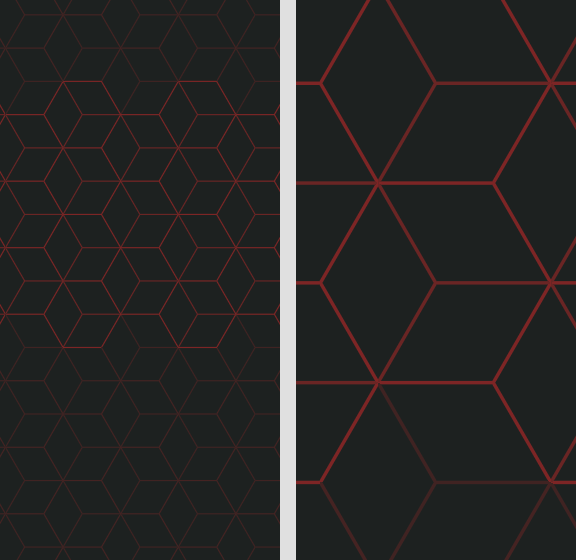
Left, the full canvas; right, a detail of the centre.
A Shadertoy shader for this pattern:

```glsl
// Rhombille cube lattice in thin red lines on charcoal, with a brighter band of cubes.

const float PI = 3.14159265;
const float SECTOR = PI / 3.0;
const vec3 CHARCOAL = vec3(0.113, 0.131, 0.127);
const vec3 RED = vec3(0.80, 0.16, 0.16);

// Lengths as fractions of the canvas width
const float SPACING = 0.2376;               // between neighbouring six-way joints
const vec2 ANCHOR = vec2(0.431, 1.353);     // one six-way joint
const float LINE_WIDTH = 0.0041;

// Lowest and highest lit cube centre, in lattice units from the anchor
const vec2 LIT_ROWS = vec2(-2.0, 1.0);

vec2 polar(float angle) {
    return vec2(cos(angle), sin(angle));
}

// Closest point of a triangular lattice with unit spacing
vec2 nearestJoint(vec2 q) {
    vec2 cell = vec2(sqrt(3.0), 1.0);
    vec2 corner = round(q / cell) * cell;
    vec2 middle = (floor(q / cell) + 0.5) * cell;
    return distance(q, corner) < distance(q, middle) ? corner : middle;
}

// Height of the far end of arm k of a joint
float armTipHeight(vec2 joint, float k) {
    return joint.y + polar(k * SECTOR).y / sqrt(3.0);
}

// 1 when a cube centred at this height lies in the bright band
float cubeLit(float height, vec2 rows) {
    return step(rows.x - 0.25, height) * step(height, rows.y + 0.25);
}

// Odd arms are the inner edges of a cube; even arms are shared by two cubes
float edgeOpacity(vec2 joint, float k, vec2 rows) {
    bool inner = mod(k, 2.0) > 0.5;
    float before = cubeLit(armTipHeight(joint, k - 1.0), rows);
    float after = cubeLit(armTipHeight(joint, k + 1.0), rows);
    float lit = inner ? cubeLit(armTipHeight(joint, k), rows) : max(before, after);
    return inner ? mix(0.20, 0.44, lit) : mix(0.23, 0.55, lit);
}

// Antialiased coverage of a line of the given width
float lineCoverage(float dist, float width, float pixel) {
    return clamp((0.5 * width - dist) / pixel + 0.5, 0.0, 1.0);
}

void mainImage(out vec4 fragColor, in vec2 fragCoord) {
    float pixel = 1.0 / iResolution.x;
    vec2 q = (fragCoord * pixel - ANCHOR) / SPACING;

    // Closest joint and the arm pointing towards this position
    vec2 joint = nearestJoint(q);
    vec2 local = q - joint;
    float k = round(atan(local.y, local.x) / SECTOR);

    // Perpendicular distance to that arm
    vec2 along = polar(k * SECTOR);
    float dist = abs(local.x * along.y - local.y * along.x) * SPACING;

    float ink = lineCoverage(dist, LINE_WIDTH, pixel) * edgeOpacity(joint, k, LIT_ROWS);
    fragColor = vec4(mix(CHARCOAL, RED, ink), 1.0);
}
```
